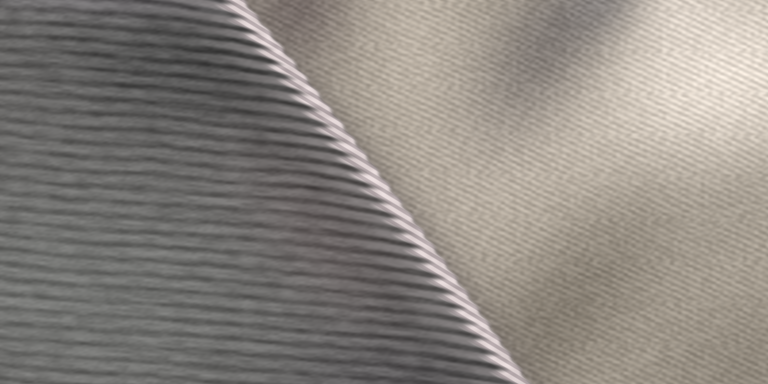
This texture is drawn by a Shadertoy shader. Its source:

```glsl
// Folded satin cloth: a dark ribbed flap on the left, a bright slanted fold,
// and a beige twill on the right. Soft blobs of light shade each side, while
// periodic waves, bent near the fold, make the ribs and the weave.

const float TAU = 6.2831853;

float hash(vec2 p) {
    p = fract(p * vec2(0.1031, 0.1137));
    p += dot(p, p.yx + 33.33);
    return fract((p.x + p.y) * p.x * 7.31);
}

float noise(vec2 p) {
    vec2 i = floor(p), f = fract(p);
    f = f * f * (3.0 - 2.0 * f);
    return mix(mix(hash(i), hash(i + vec2(1, 0)), f.x),
               mix(hash(i + vec2(0, 1)), hash(i + vec2(1, 1)), f.x), f.y);
}

float wave(float phase) {
    return 0.5 + 0.5 * cos(TAU * phase);
}

// Soft elliptical weight, turned by an angle
float blob(vec2 p, vec2 centre, vec2 radius, float angle) {
    float c = cos(angle), s = sin(angle);
    vec2 q = p - centre;
    q = vec2(c * q.x + s * q.y, c * q.y - s * q.x) / radius;
    return exp(-dot(q, q));
}

// Horizontal place of the fold at depth v below the top
float foldEdge(float v) {
    return 0.635 + 0.745 * v + 0.07 * v * (1.0 - v);
}

vec3 flapShade(vec2 p, float d) {
    vec3 c = vec3(0.405, 0.40, 0.395);
    c = mix(c, vec3(0.455, 0.46, 0.45), 0.8 * blob(p, vec2(0.15, 0.75), vec2(0.6, 0.3), 0.2));
    c = mix(c, vec3(0.30, 0.30, 0.30), 0.75 * blob(p, vec2(0.47, 0.17), vec2(0.36, 0.17), 0.25));
    c = mix(c, vec3(0.44, 0.405, 0.405), 0.7 * blob(p, vec2(0.86, 0.62), vec2(0.32, 0.15), 0.9));
    c = mix(c, vec3(0.33, 0.32, 0.33), 0.7 * blob(p, vec2(1.05, 1.02), vec2(0.3, 0.16), 0.2));
    c = mix(c, vec3(0.47, 0.455, 0.47), 0.6 * blob(p, vec2(0.3, 0.0), vec2(0.4, 0.05), 0.05));
    return c * (1.0 - 0.1 * exp(-pow((d - 0.2) / 0.1, 2.0)));
}

vec3 flap(vec2 p, float d) {
    float bend = 0.033 * exp(-d / 0.1);
    float wobble = 0.009 * noise(p * vec2(5.0, 9.0));
    float slant = p.y - 0.075 * p.x;
    float rib = wave((slant - bend + wobble) / 0.0375);
    vec3 c = flapShade(p, d);

    // Uneven ribs, stronger toward the fold, with faint threads along them
    float uneven = 0.55 + 0.9 * noise(vec2(p.x * 9.0, slant * 27.0));
    float depth = mix(0.095, 0.17, exp(-d / 0.2)) * uneven;
    c += depth * (0.38 - pow(1.0 - rib, 1.8));
    float streak = noise(vec2(p.x * 28.0, (slant - bend) * 130.0));
    float speck = noise(vec2(p.x * 90.0 + p.y * 60.0, p.y * 170.0));
    c += 0.075 * (streak - 0.5) + 0.035 * (speck - 0.5);

    // Sheen whose inner side is cut into dark fingers
    float glow = exp(-pow(d / 0.15, 2.0));
    c = mix(c, vec3(0.60, 0.57, 0.575), 0.6 * glow * smoothstep(0.1, 0.9, rib));
    float reach = d + 0.026 * (1.0 - rib);
    float crest = smoothstep(-0.015, 0.012, d) * (1.0 - smoothstep(0.048, 0.092, reach));
    float thread = wave((p.y - 0.6 * p.x) / 0.023);
    vec3 shine = mix(vec3(0.74, 0.69, 0.70), vec3(0.93, 0.88, 0.88), smoothstep(0.1, 0.8, thread));
    shine -= 0.1 * noise(p * vec2(40.0, 60.0)) - 0.03;
    return mix(c, shine, crest * 0.96);
}

vec3 twillShade(vec2 p, float d) {
    vec3 c = vec3(0.67, 0.635, 0.585);
    c = mix(c, vec3(0.755, 0.715, 0.665), 0.8 * blob(p, vec2(1.3, 0.42), vec2(0.35, 0.2), -0.6));
    c = mix(c, vec3(0.76, 0.72, 0.67), 0.7 * blob(p, vec2(1.08, 0.1), vec2(0.14, 0.25), 0.0));
    c = mix(c, vec3(0.93, 0.89, 0.845), 0.95 * blob(p, vec2(1.9, 0.2), vec2(0.36, 0.24), -0.35));
    c = mix(c, vec3(0.89, 0.85, 0.81), 0.7 * blob(p, vec2(1.78, 0.03), vec2(0.15, 0.14), 0.0));
    // Valleys between the soft folds
    c = mix(c, vec3(0.48, 0.455, 0.44), 0.85 * blob(p, vec2(1.43, 0.1), vec2(0.28, 0.13), -1.0));
    c = mix(c, vec3(0.47, 0.46, 0.47), 0.5 * blob(p, vec2(1.57, 0.0), vec2(0.12, 0.08), -0.8));
    c = mix(c, vec3(0.50, 0.47, 0.425), 0.85 * blob(p, vec2(1.45, 0.83), vec2(0.4, 0.15), -0.8));
    c = mix(c, vec3(0.54, 0.51, 0.465), 0.8 * blob(p, vec2(1.95, 0.98), vec2(0.38, 0.22), -0.3));
    c = mix(c, vec3(0.61, 0.58, 0.535), 0.5 * blob(p, vec2(1.92, 0.55), vec2(0.25, 0.1), -0.5));
    c = mix(c, vec3(0.44, 0.40, 0.39), 0.85 * blob(p, vec2(0.77, 0.02), vec2(0.14, 0.17), 0.5));
    // Shadow beside the fold
    return mix(c, vec3(0.46, 0.43, 0.41), 0.65 * exp(d / 0.055));
}

vec3 twill(vec2 p, float d) {
    float drift = 0.008 * noise(p * 5.0);
    float row = (p.y + 0.01 * sin(p.x * 2.5) + drift) / 0.11;
    float seam = exp(-pow((fract(row) - 0.15) / 0.06, 2.0));
    float weave = wave((p.y - 0.48 * p.x + drift) / 0.0175);
    float dash = wave((p.x + 0.5 * p.y) / 0.031);
    float grain = noise(p * vec2(100.0, 140.0));
    vec3 c = twillShade(p, d);
    c *= 1.0 + (0.09 + 0.05 * noise(p * 14.0)) * (mix(weave, dash, 0.7 * seam) - 0.5);
    return c + 0.075 * (grain - 0.5);
}

void mainImage(out vec4 fragColor, in vec2 fragCoord) {
    // Depth runs downward from the top edge
    vec2 p = fragCoord / iResolution.y;
    p.y = 1.0 - p.y;
    float d = foldEdge(p.y) - p.x;
    d += 0.006 * (wave(p.y / 0.04) - 0.5);
    float soft = 0.005 + 1.0 / iResolution.y;
    float side = smoothstep(-soft, soft, d);
    vec3 colour = mix(twill(p, min(d, 0.0)), flap(p, max(d, 0.0)), side);
    fragColor = vec4(clamp(colour, 0.0, 1.0), 1.0);
}
```
